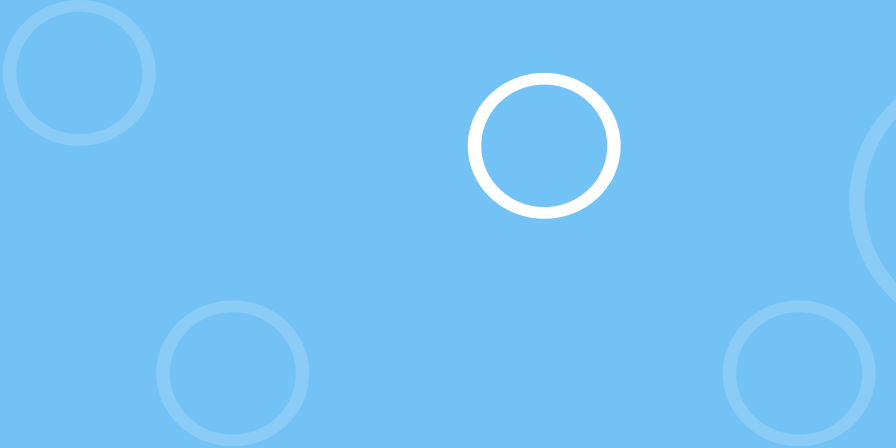
Reproduce this background procedurally as a WebGL 2 fragment shader.

```glsl
#version 300 es
precision highp float;

uniform vec2 u_resolution;
out vec4 fragColor;

const vec3 SKY = vec3(0.45, 0.76, 0.96);
const vec3 PALE = vec3(0.54, 0.80, 0.965);
const vec3 WHITE = vec3(1.0);

// Outer and inner radii, in units of canvas height
const vec2 SMALL_OUTER = vec2(0.1706, 0.1628);
const vec2 SMALL_INNER = vec2(0.1406, 0.1367);
const vec2 LARGE_OUTER = vec2(0.3280, 0.3125);
const vec2 LARGE_INNER = vec2(0.2940, 0.2830);

const vec2 PALE_CENTERS[3] = vec2[3](
    vec2(0.1771, 0.8372), vec2(0.5195, 0.1667), vec2(1.7839, 0.1667));
const vec2 WHITE_CENTER = vec2(1.2148, 0.6745);
const vec2 LARGE_CENTER = vec2(2.2240, 0.5520);

// Approximate signed distance to an ellipse
float ellipseDistance(vec2 p, vec2 radii) {
    float scaled = length(p / radii);
    float slope = length(p / (radii * radii));
    return scaled * (scaled - 1.0) / max(slope, 1e-4);
}

float coverage(float dist, float pixel) {
    return clamp(0.5 - dist / pixel, 0.0, 1.0);
}

// Outer ellipse with the inner one cut away
float ring(vec2 p, vec2 outer, vec2 inner, float pixel) {
    return coverage(ellipseDistance(p, outer), pixel)
         * (1.0 - coverage(ellipseDistance(p, inner), pixel));
}

void main() {
    float pixel = 1.0 / u_resolution.y;
    vec2 p = gl_FragCoord.xy * pixel;

    // Faint rings
    float pale = ring(p - LARGE_CENTER, LARGE_OUTER, LARGE_INNER, pixel);
    for (int i = 0; i < 3; i++) {
        pale = max(pale, ring(p - PALE_CENTERS[i], SMALL_OUTER, SMALL_INNER, pixel));
    }

    // Bright ring on top
    float bright = ring(p - WHITE_CENTER, SMALL_OUTER, SMALL_INNER, pixel);

    vec3 color = mix(SKY, PALE, pale);
    color = mix(color, WHITE, bright);
    fragColor = vec4(color, 1.0);
}
```
